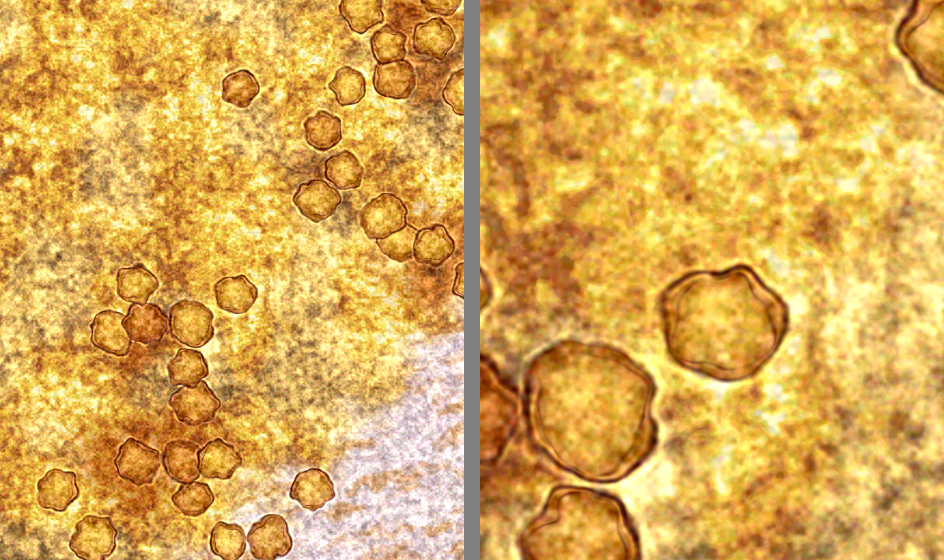
Left, the full canvas; right, a detail of the centre.
Write a Shadertoy shader that draws this texture.

```glsl
// Golden micrograph: angular amber spores scattered over mottled, grainy tissue.

float hash(vec2 p) {
    return fract(sin(dot(p, vec2(127.1, 311.7))) * 43758.55);
}

float noise(vec2 p) {
    vec2 i = floor(p), f = fract(p);
    f = f * f * (3.0 - 2.0 * f);
    return mix(mix(hash(i), hash(i + vec2(1, 0)), f.x),
               mix(hash(i + vec2(0, 1)), hash(i + vec2(1, 1)), f.x), f.y);
}

float fbm(vec2 p) {
    float sum = 0.0, gain = 0.533;
    for (int i = 0; i < 4; i++) {
        sum += gain * noise(p);
        p = mat2(1.6, 1.2, -1.2, 1.6) * p + 7.3;
        gain *= 0.5;
    }
    return sum;
}

float blob(vec2 p, vec2 center, vec2 size) {
    vec2 q = (p - center) / size;
    return exp(-dot(q, q));
}

// Likelihood of finding spores at a place
float crowding(vec2 p) {
    float d = blob(p, vec2(0.26, 0.40), vec2(0.09, 0.10));
    d = max(d, blob(p, vec2(0.27, 0.18), vec2(0.17, 0.11)));
    d = max(d, blob(p, vec2(0.77, 0.92), vec2(0.12, 0.13)));
    d = max(d, blob(p, vec2(0.78, 0.53), vec2(0.13, 0.12)));
    return max(d, blob(p, vec2(0.58, 0.68), vec2(0.06)));
}

// Blurred globules: a light core within a faint dark rim
float globules(vec2 p) {
    float sum = 0.0;
    vec2 id = floor(p / 0.06);
    for (int y = -1; y <= 1; y++)
    for (int x = -1; x <= 1; x++) {
        vec2 c = id + vec2(x, y);
        vec2 center = (c + 0.2 + 0.6 * vec2(hash(c + 3.1), hash(c + 8.7))) * 0.06;
        float r = length(p - center) / (0.010 + 0.012 * hash(c + 5.5));
        sum += hash(c + 1.9) * (0.36 * exp(-r * r * 1.6) - 0.2 * exp(-8.0 * (r - 1.3) * (r - 1.3)));
    }
    return sum;
}

vec3 tissue(vec2 p) {
    vec2 warp = vec2(noise(p * 40.0), noise(p * 40.0 + 40.0)) - 0.5;
    float fine = fbm(p * 95.0 + 0.8 * warp) - 0.5;
    float fibre = 1.0 - abs(2.0 * noise(p * 85.0 + 1.5 * warp) - 1.0);
    float tone = 0.45 + 1.15 * (fbm(p * 13.0) - 0.5) + 1.4 * fine
               + 0.22 * (fibre - 0.6) + globules(p + 0.008 * warp);

    vec3 col = mix(vec3(0.67, 0.39, 0.15), vec3(0.84, 0.57, 0.22), smoothstep(0.0, 0.27, tone));
    col = mix(col, vec3(0.93, 0.72, 0.25), smoothstep(0.27, 0.5, tone));
    col = mix(col, vec3(0.98, 0.88, 0.38), smoothstep(0.54, 0.76, tone));
    col = mix(col, vec3(1.0, 0.95, 0.74), smoothstep(0.76, 1.0, tone));

    // Duller tan patches
    float dull = smoothstep(0.40, 0.62, fbm(p * 9.0 + 21.0));
    col = mix(col, vec3(0.90, 0.75, 0.48) * (0.66 + 0.7 * tone), 0.7 * dull);

    // Pale lilac clearing with soft curved streaks
    float clearing = smoothstep(-0.10, 0.10, p.x - p.y - 0.44 + 0.4 * (fbm(p * 9.0 + 5.0) - 0.5));
    float streak = fbm(vec2(p.x + p.y, 3.0 * (p.y - 0.4 * p.x)) * 13.0 + warp);
    vec3 pale = mix(vec3(0.86, 0.67, 0.52), vec3(0.95, 0.88, 0.92), smoothstep(0.3, 0.58, streak));
    pale += 0.5 * fine + 0.4 * globules(p * 0.9 + 9.0) * vec3(1.0, 0.9, 0.5);
    col = mix(col, pale, 0.9 * clearing);

    // Rusty shade beneath the clusters
    float shade = smoothstep(0.35, 1.0, crowding(p) + 1.1 * (fbm(p * 17.0 + 60.0) - 0.5));
    return mix(col, col * vec3(0.80, 0.56, 0.38), 0.9 * shade);
}

// Lay one translucent spore with a thin, folded, angular wall over the colour
vec3 spore(vec3 col, vec2 q, vec2 seed) {
    float a = atan(q.y, q.x), turn = 6.28 * hash(seed + 2.2);
    float radius = 0.031 + 0.009 * hash(seed + 4.4);
    float corners = 4.0 + floor(3.0 * hash(seed + 6.1));
    float wall = 1.0 + 0.05 * cos(corners * a + turn) + 0.05 * cos(2.0 * a - turn)
               + 0.22 * (noise(q * 75.0 + seed * 9.0) - 0.5);
    float d = length(q) - radius * wall;
    float grain = fbm(q * 110.0 + seed * 5.0) - 0.5;
    float patchy = noise(q * 110.0 + seed * 3.0);
    float age = hash(seed + 7.7);

    vec3 body = mix(vec3(0.95, 0.73, 0.27), vec3(0.80, 0.46, 0.14), age * age);
    body = mix(body, body * vec3(0.76, 0.58, 0.42), smoothstep(-0.018, -0.002, d));
    body += 0.65 * grain + vec3(0.14, 0.17, 0.12) * blob(q, vec2(-0.006, 0.007), vec2(0.011));

    col += vec3(0.20, 0.20, 0.15) * exp(-pow((d - 0.0045) / 0.002, 2.0)) * (0.4 + patchy);
    col = mix(col, body, 0.82 * smoothstep(0.001, -0.001, d));
    float side = 0.5 + 0.5 * sin(a + turn);
    float gap = d + 0.006 + 0.003 * sin(3.0 * a + turn);
    col += vec3(0.22, 0.2, 0.1) * side * exp(-pow((d + 0.0035) / 0.0014, 2.0));
    col = mix(col, vec3(0.42, 0.16, 0.04), 0.8 * patchy * exp(-pow(gap / 0.0013, 2.0)));
    float ink = clamp(0.3 + 0.45 * side + 0.7 * (patchy - 0.3), 0.0, 0.95);
    return mix(col, vec3(0.30, 0.09, 0.03), ink * exp(-pow(d / 0.0019, 2.0)));
}

void mainImage(out vec4 fragColor, in vec2 fragCoord) {
    vec2 p = fragCoord / iResolution.y;
    vec3 col = tissue(p);

    // Jittered grid of spores, kept where they crowd
    vec2 id = floor(p / 0.074);
    for (int y = -1; y <= 1; y++)
    for (int x = -1; x <= 1; x++) {
        vec2 c = id + vec2(x, y);
        vec2 center = (c + 0.2 + 0.6 * vec2(hash(c + 11.3), hash(c + 17.9))) * 0.074;
        if (hash(c + 31.7) < 0.01 + 0.85 * crowding(center)) col = spore(col, p - center, c);
    }

    // Film grain with slight colour speckle
    vec3 speckle = vec3(noise(p * 330.0), noise(p * 330.0 + 50.0), noise(p * 330.0 + 90.0)) - 0.5;
    col += 0.12 * speckle + 0.22 * (noise(p * 260.0 + 13.0) - 0.5);
    fragColor = vec4(clamp(col, 0.0, 1.0), 1.0);
}
```
